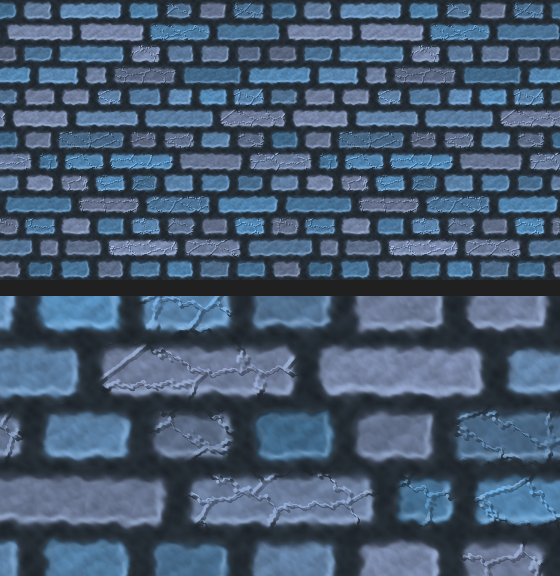
Top, the full canvas; bottom, a detail of the centre.
A WebGL 1 fragment shader for this texture:

```glsl
precision highp float;
// Weathered blue slate brick wall: 13 courses, one square tile repeated twice across.

uniform vec2 u_resolution;

#define ROWS 13.0         // courses per tile; one course is one unit high
#define TILES 2.0         // tiles across the canvas
#define JITTER 0.13       // joint displacement, in slots
#define GAP 0.16          // half width of the upright joints
#define HALF_HEIGHT 0.385 // half height of a brick
#define CORNER 0.17       // corner radius
#define CRACKED 0.30      // share of cracked bricks
#define MORTAR vec3(0.135, 0.165, 0.195)
#define SLATE vec3(0.41, 0.46, 0.57)
#define SKY vec3(0.29, 0.47, 0.62)
#define RIM vec3(0.60, 0.70, 0.81)

float hash(vec2 c) {
  return fract(sin(dot(c, vec2(127.1, 311.7))) * 43758.5);
}

// Nearest and second nearest feature distances, wrapping with the tile
vec2 cellular(vec2 p, vec2 scale) {
  vec2 base = floor(p * scale), f = fract(p * scale), nearest = vec2(9.0);
  for (int j = -1; j <= 1; j++) {
    for (int i = -1; i <= 1; i++) {
      vec2 o = vec2(float(i), float(j)), c = base + o;
      c.x = floor(mod(c.x + 0.5, ROWS * scale.x));
      float d = length(o + vec2(hash(c), hash(c + 37.3)) - f);
      nearest = vec2(min(nearest.x, d), min(nearest.y, max(nearest.x, d)));
    }
  }
  return nearest;
}

// Layered sines with whole periods per tile
float waves(vec2 p) {
  vec2 a = p * 6.28319 / ROWS;
  return 0.5 * sin(a.x * 17.0 + 2.0 * sin(a.y * 11.0))
       + 0.3 * sin(a.x * 31.0 - a.y * 29.0 + 1.7)
       + 0.2 * sin(a.x * 53.0 + a.y * 61.0 + 0.6);
}

float joint(float k, float row, float slots, float phase) {
  float shift = JITTER * (hash(vec2(mod(k, slots), row)) - 0.5);
  return (k + phase + shift) * ROWS / slots;
}

// Signed distance to the brick around p (x) and its identity (yz)
vec3 brick(vec2 p) {
  p += 0.035 * vec2(waves(p.yx + 3.1), waves(p));
  float row = ROWS - 1.0 - floor(p.y);
  bool longRow = mod(row, 2.0) > 0.5;
  bool splitRow = mod(row, 4.0) > 2.5;
  bool mergeRow = !longRow && (row < 2.5 || abs(row - 6.0) < 0.5);
  float slots = longRow ? 4.0 : 8.0;
  float phase = splitRow ? 0.54 : (longRow ? 0.08 : 0.625);

  // Slot between two jittered joints
  float k = floor(p.x * slots / ROWS - phase);
  k += step(joint(k + 1.0, row, slots, phase), p.x)
     - step(p.x, joint(k, row, slots, phase));
  float left = joint(k, row, slots, phase);
  float right = joint(k + 1.0, row, slots, phase);
  float slot = mod(k, slots);

  // Two short slots join into a long brick; one long slot is cut in two
  if (mergeRow && abs(slot - 1.0) < 0.5) {
    right = joint(k + 2.0, row, slots, phase);
  } else if (mergeRow && abs(slot - 2.0) < 0.5) {
    left = joint(k - 1.0, row, slots, phase);
    slot = 1.0;
  } else if (splitRow && slot < 0.5) {
    float cut = mix(left, right, row < 4.0 ? 0.63 : 0.37);
    if (p.x < cut) right = cut;
    else { left = cut; slot = slots; }
  }

  // Rounded, slightly tilted box
  vec2 id = vec2(slot, row);
  vec2 q = vec2(p.x - 0.5 * (left + right), fract(p.y) - 0.5);
  q.y += 0.04 * (hash(id + 5.0) - 0.5) * q.x;
  vec2 size = vec2(0.5 * (right - left) - GAP, HALF_HEIGHT);
  size -= 0.05 * vec2(hash(id + 7.0), hash(id + 9.0));
  vec2 e = abs(q) - size + CORNER;
  float d = length(max(e, 0.0)) + min(max(e.x, e.y), 0.0) - CORNER;
  return vec3(d, id);
}

// Chiselled surface height, with the brick data in b
float relief(vec2 p, out vec3 b) {
  b = brick(p);
  vec2 facet = cellular(p + 0.05 * waves(p), vec2(3.0, 4.0));
  float strokes = cellular(vec2(p.x + 0.7 * p.y, p.y), vec2(9.0, 4.0)).x;
  vec2 fissure = cellular(p + 0.06 * waves(p * 2.0), vec2(1.0, 2.0));
  float crack = step(hash(b.yz + 21.0), CRACKED)
              * (1.0 - smoothstep(0.02, 0.09, fissure.y - fissure.x));
  b.x += 0.06 * (facet.x - 0.45) + 0.05 * crack;
  float dome = smoothstep(0.04, -0.14, b.x);
  return dome + 0.45 * facet.x + 0.35 * strokes - 0.7 * crack;
}

void main() {
  vec2 p = gl_FragCoord.xy / u_resolution * vec2(TILES, 1.0) * ROWS;
  p.x = mod(p.x, ROWS);
  float soft = max(0.045, 0.7 * ROWS / u_resolution.y);

  // Slope toward a light at the lower right
  vec3 b, unused;
  float height = relief(p, b);
  float slope = height - relief(p + vec2(0.035, -0.045), unused);

  // Stone: hue and brightness per brick, then relief and a worn pale rim
  vec3 stone = mix(SLATE, SKY, smoothstep(0.15, 0.9, hash(b.yz + 13.0)));
  stone *= mix(0.82, 1.17, hash(b.yz + 17.0));
  stone *= 1.0 + 0.07 * waves(p.yx) + clamp(0.5 * slope, -0.28, 0.35);
  float rim = exp(-pow((b.x + 0.085) / 0.035, 2.0));
  stone = mix(stone, RIM, rim * (0.14 + 0.6 * clamp(slope, 0.0, 0.7)));
  stone *= mix(0.7, 1.0, smoothstep(0.02, -0.07, b.x));

  // Mortar: dark and mottled, a little paler beside the bricks
  float grain = cellular(p, vec2(5.0, 5.0)).x - 0.45;
  vec3 mortar = MORTAR * (1.0 + 0.12 * waves(p) + 0.25 * grain);
  mortar *= 1.0 + 0.3 * smoothstep(0.12, 0.0, b.x);

  float cover = smoothstep(soft, -soft, b.x);
  gl_FragColor = vec4(mix(mortar, stone, cover), 1.0);
}
```
